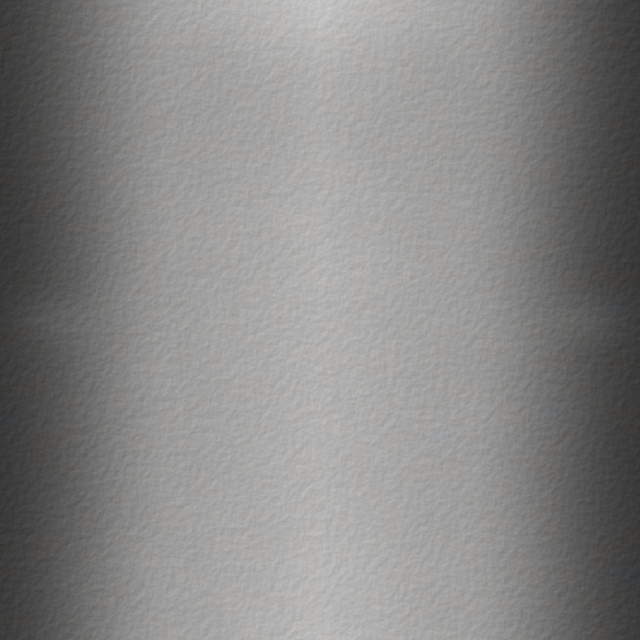
A WebGL 2 fragment shader for this texture:

```glsl
#version 300 es
precision highp float;
// Brushed grey sheet bent like a column: bright down the middle, dark at both sides.
// A smooth tone profile across x is varied slowly along y, then embossed with
// fine gradient noise lit from the upper left and tinted by faint warm/cool mottling.

uniform vec2 u_resolution;
out vec4 fragColor;

// Tone across the sheet
const float EDGE_TONE = 0.212;
const float TONE_RANGE = 0.485;
const float CENTRE_SLOPE = 0.40;
const float SHADOW_START = 0.45;
const float SHADOW_END = 1.08;

// Slow variation along the sheet
const float SHADOW_SWELL = 0.035;
const float TOP_GLOW = 0.060;
const float BOTTOM_GLOW = 0.025;
const float UPPER_DIP = 0.025;
const float SEAM_LIFT = 0.040;

// Surface grain
const float GRAIN_CELLS = 82.0;
const int GRAIN_OCTAVES = 3;
const float GRAIN_RELIEF = 0.070;
const vec2 LIGHT_STEP = vec2(-0.0017, 0.0021);
const float MOTTLE = 0.018;
const float TINT = 0.012;
const vec3 METAL_TINT = vec3(1.004, 0.999, 0.995);
const vec3 WARM_COOL = vec3(1.0, 0.1, -1.0);

// Integer hash giving a random unit gradient for a lattice point
vec2 latticeGradient(vec2 cell) {
    uvec2 q = uvec2(ivec2(cell)) * uvec2(1597u, 3812u);
    uint h = (q.x ^ (q.y + 7919u)) * 747796u;
    h = (h ^ (h >> 15)) * 739391u;
    h = (h ^ (h >> 13)) * 915217u;
    h ^= h >> 16;
    float angle = float(h & 65535u) / 65536.0 * 6.28319;
    return vec2(cos(angle), sin(angle));
}

float gradientNoise(vec2 p) {
    vec2 cell = floor(p);
    vec2 f = p - cell;
    vec2 w = f * f * f * (f * (f * 6.0 - 15.0) + 10.0);
    vec2 r = vec2(1.0, 0.0);
    float a = dot(latticeGradient(cell), f);
    float b = dot(latticeGradient(cell + r.xy), f - r.xy);
    float c = dot(latticeGradient(cell + r.yx), f - r.yx);
    float d = dot(latticeGradient(cell + r.xx), f - r.xx);
    return mix(mix(a, b, w.x), mix(c, d, w.x), w.y);
}

// Height of the grain; octaves finer than the pixel grid fade out
float grainHeight(vec2 p, float pixel) {
    float height = 0.0;
    float amplitude = 1.0;
    float cells = GRAIN_CELLS;
    for (int i = 0; i < GRAIN_OCTAVES; i++) {
        float visible = 1.0 - smoothstep(0.4, 0.9, cells * pixel);
        height += amplitude * visible * gradientNoise(p * cells + float(i) * 17.3);
        amplitude *= 0.55;
        cells *= 1.8;
    }
    return height;
}

float bell(float x, float centre, float width) {
    float t = (x - centre) / width;
    return exp(-t * t);
}

// Smooth light and shade of the bent sheet
float sheetTone(vec2 p) {
    float side = abs(p.x - 0.5) * 2.0;
    float swell = bell(p.y, 0.62, 0.16) + 0.6 * bell(p.y, 0.27, 0.14) - 0.6;
    float shade = smoothstep(SHADOW_START, SHADOW_END, side + SHADOW_SWELL * swell);
    float tone = EDGE_TONE + TONE_RANGE * (1.0 - CENTRE_SLOPE * side) * (1.0 - shade);
    float middle = bell(side, 0.0, 0.50);
    tone += TOP_GLOW * middle * bell(p.y, 1.0, 0.07);
    tone += BOTTOM_GLOW * middle * bell(p.y, 0.0, 0.16);
    tone -= UPPER_DIP * middle * bell(p.y, 0.80, 0.11);
    tone += SEAM_LIFT * bell(side, 0.84, 0.13) * bell(p.y, 0.50, 0.035);
    return tone;
}

void main() {
    vec2 p = gl_FragCoord.xy / u_resolution;
    float pixel = 1.0 / min(u_resolution.x, u_resolution.y);

    // Emboss: height difference along the light direction
    float relief = grainHeight(p, pixel) - grainHeight(p + LIGHT_STEP, pixel);
    float cloud = gradientNoise(p * 13.0 + 5.0) + 0.7 * gradientNoise(p * 37.0 + 9.0);
    float tone = sheetTone(p);
    tone += GRAIN_RELIEF * relief * mix(0.7, 1.0, smoothstep(0.2, 0.5, tone));
    tone += MOTTLE * cloud * tone;

    // Faint warm and cool flecks
    float fleck = gradientNoise(p * 95.0 + 31.0) + gradientNoise(p * 24.0 + 3.0);
    vec3 colour = tone * METAL_TINT + TINT * fleck * WARM_COOL;
    fragColor = vec4(clamp(colour, 0.0, 1.0), 1.0);
}
```
